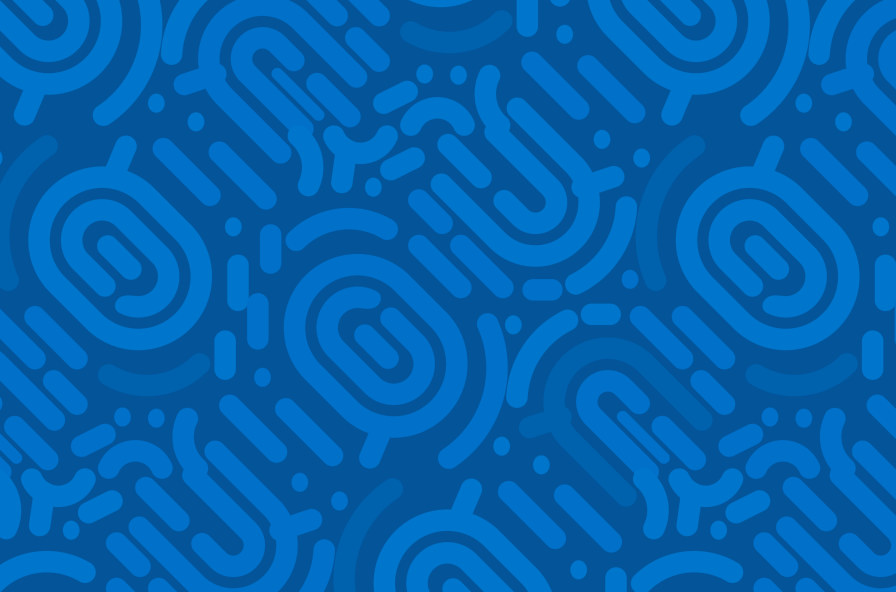
This pattern is drawn by a WebGL 1 fragment shader. Its source:

```glsl
precision highp float;
uniform vec2 u_resolution;

const vec3 GROUND = vec3(0.01, 0.33, 0.60);
const vec3 BRIGHT = vec3(0.00, 0.46, 0.80);
const vec3 MEDIUM = vec3(0.00, 0.44, 0.79);
const vec3 FADED  = vec3(0.00, 0.38, 0.68);
const float VIEW_WIDTH = 7.68;             // design units across the canvas
const float VIEW_HEIGHT = 5.07;
const float COLUMN_STEP = 5.55;            // lattice of repeated motifs
const vec2 ROW_STEP = vec2(2.96, 2.94);
const vec2 PIVOT = vec2(2.125, 2.585);     // centre of the half-turn symmetry
const vec2 FADED_ARCH_CELL = vec2(0.0, 1.0);
const float STROKE = 0.092;                // half width of the strokes
const float DOT = 0.075;
const float SOFTNESS = 0.75;               // edge blur in output pixels

vec3 color = GROUND;
vec2 cell;
float side, edge;

void ink(float d, vec3 tone) {
  color = mix(color, tone, 1.0 - smoothstep(-edge, edge, d));
}

// Offset from the nearest lattice copy; remembers which copy it was
vec2 nearestCopy(vec2 p) {
  cell.y = floor(p.y / ROW_STEP.y + 0.5);
  p -= cell.y * ROW_STEP;
  cell.x = floor(p.x / COLUMN_STEP + 0.5);
  p.x -= cell.x * COLUMN_STEP;
  return p;
}

vec3 copyTone() {
  return side > 0.5 && abs(cell.y) < 0.5 ? MEDIUM : BRIGHT;
}

// Long axis of the motifs runs along the diagonal
vec2 diagonal(vec2 q) { return vec2(q.x + q.y, q.y - q.x) * 0.70711; }

float segment(vec2 p, vec2 a, vec2 b) {
  vec2 ab = b - a;
  return length(p - a - ab * clamp(dot(p - a, ab) / dot(ab, ab), 0.0, 1.0));
}

float hairpin(vec2 w, float radius, float endPlus, float endMinus) {
  if (w.x < 0.0) return abs(length(w) - radius);
  float end = w.y > 0.0 ? endPlus : endMinus;
  return length(vec2(max(w.x - end, 0.0), abs(w.y) - radius));
}

void dash(vec2 p, vec2 centre, vec2 reach) {
  vec2 q = nearestCopy(p - centre);
  ink(segment(q, -reach, reach) - STROKE, reach.x == reach.y ? MEDIUM : copyTone());
}

void spot(vec2 p, vec2 centre) {
  vec2 q = nearestCopy(p - centre);
  ink(length(q * vec2(1.05, 0.92)) - DOT, copyTone());
}

void arc(vec2 p, vec2 centre, float radius, float middle, float spread, bool fades) {
  vec2 q = nearestCopy(p - centre);
  float c = cos(middle), s = sin(middle);
  q = vec2(c * q.x + s * q.y, abs(c * q.y - s * q.x));
  float d = atan(q.y, q.x) < spread ? abs(length(q) - radius)
          : length(q - radius * vec2(cos(spread), sin(spread)));
  ink(d - STROKE, fades && side < 0.5 ? FADED : copyTone());
}

// Closed ring, open ring and core, with a short tail
void oval(vec2 p, vec2 centre) {
  vec2 q = nearestCopy(p - centre), w = diagonal(q);
  float core = length(vec2(w.x - clamp(w.x, -0.22, 0.22), w.y));
  float gap = w.y > 0.0 ? max(0.0, 0.125 - abs(w.x - 0.2)) : 0.0;
  float d = min(abs(core - 0.54), length(vec2(core - 0.26, gap)));
  d = min(d, segment(w, vec2(-0.15, 0.0), vec2(0.13, 0.0)));
  d = min(d, segment(q, vec2(-0.06, -0.70), vec2(0.05, -0.96)));
  ink(d - STROKE, copyTone());
}

// Nested hairpins with a stub on the back
void arch(vec2 p, vec2 head) {
  vec2 q = nearestCopy(p - head), w = diagonal(q);
  bool faded = side < 0.5 && distance(cell, FADED_ARCH_CELL) < 0.5;
  vec3 tone = side < 0.5 ? MEDIUM : copyTone();
  float outer = min(hairpin(w, 0.46, 0.68, 0.68),
                    segment(q, vec2(-0.67, 0.22), vec2(-0.40, 0.13)));
  float inner = min(hairpin(w, 0.18, 0.67, 0.20),
                    segment(w, vec2(0.48, -0.18), vec2(0.88, -0.18)));
  ink(outer - STROKE, faded ? FADED : tone);
  ink(inner - STROKE, tone);
  if (side < 0.5) ink(segment(w, vec2(0.18, 0.0), vec2(0.68, 0.0)) - 0.05, tone);
}

void main() {
  vec2 view = gl_FragCoord.xy * VIEW_WIDTH / u_resolution.x;
  view.y = VIEW_HEIGHT - view.y;
  edge = SOFTNESS * VIEW_WIDTH / u_resolution.x;
  for (int i = 0; i < 2; i++) {
    side = float(i);
    vec2 p = i == 0 ? view : 2.0 * PIVOT - view;
    vec2 head = vec2(2.25, 0.50);
    oval(p, vec2(1.03, 2.21));
    arch(p, head);
    // Curved strokes around the motifs
    arc(p, vec2(0.92, 2.02), 0.93, -2.86, 0.70, true);
    arc(p, vec2(1.26, 2.66), 0.64, 1.45, 0.66, true);
    arc(p, head, 0.78, -2.56, 0.53, false);
    arc(p, vec2(2.32, 1.43), 0.36, -0.20, 0.65, false);
    arc(p, vec2(3.09, 1.06), 0.25, 1.57, 1.15, false);
    // Diagonal dashes, in parallel pairs
    for (int k = 0; k < 2; k++) {
      float step = float(k);
      dash(p, vec2(1.60 + 0.48 * step, 1.47 + 0.03 * step), vec2(0.20));
      dash(p, vec2(0.12 + 0.36 * step, 2.89), vec2(0.18));
      spot(p, vec2(1.34 + 0.34 * step, 0.88 + 0.16 * step));
    }
    dash(p, vec2(0.56, 3.36), vec2(0.10));
    // Short dashes and dots in the gaps
    dash(p, vec2(2.04, 2.42), vec2(0.0, 0.15));
    dash(p, vec2(1.93, 3.04), vec2(0.0, 0.12));
    dash(p, vec2(5.15, 2.69), vec2(0.08, 0.0));
    dash(p, vec2(3.45, 1.40), vec2(0.10, -0.05));
    if (i == 0) dash(p, vec2(2.95, 1.42), vec2(-0.02, 0.14));
    else spot(p, vec2(2.91, 1.59));
    spot(p, vec2(2.00, 1.94));
    spot(p, vec2(3.20, 1.60));
    spot(p, vec2(4.40, 2.78));
  }
  gl_FragColor = vec4(color, 1.0);
}
```
